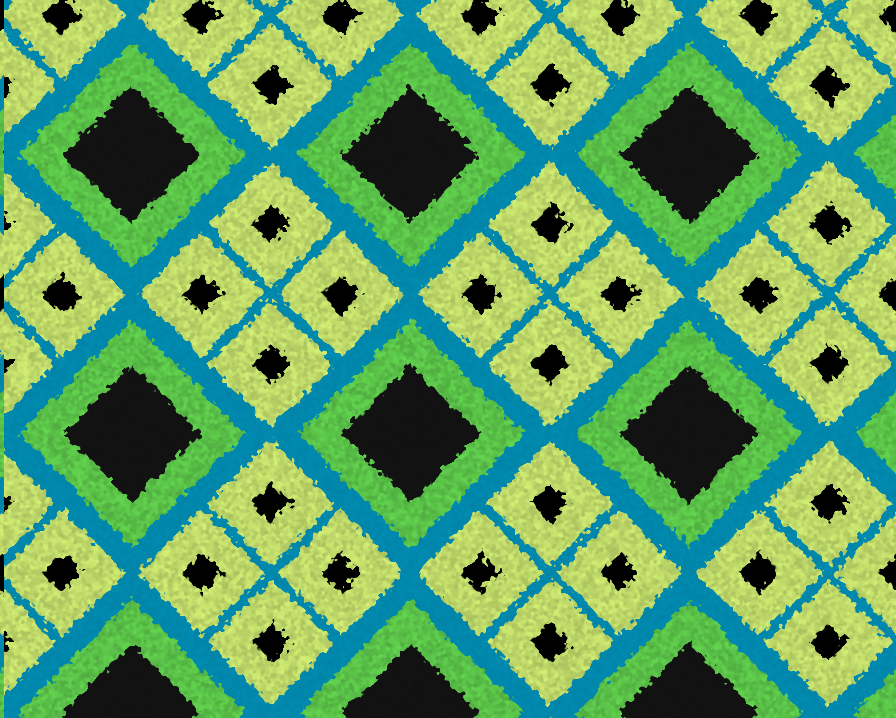
This pattern is drawn by a Shadertoy shader. Its source:

```glsl
// Lattice of large green diamonds alternating with clusters of four small
// yellow diamonds on blue. Shapes are L1 distances in a repeating cell;
// smoothed cellular noise frays the outlines and mottles the fills.

const float PERIOD = 0.3883;               // repeat size, in canvas heights
const vec2 FIRST_CENTRE = vec2(0.1837, 0.7846);
const float SEAM = 0.005;                  // wrapped strip at the left border

const vec3 BLUE = vec3(0.005, 0.53, 0.675);
const vec3 GREEN = vec3(0.35, 0.755, 0.28);
const vec3 YELLOW = vec3(0.745, 0.845, 0.41);
const vec3 CHARCOAL = vec3(0.07);
const vec3 BLACK = vec3(0.0);

vec2 hash22(vec2 p) {
    vec3 a = fract(p.xyx * vec3(0.1031, 0.1030, 0.0973));
    a += dot(a, a.yzx + 33.33);
    return fract((a.xx + a.yz) * a.zy);
}

// Random value pairs of nearby feature points, blended by proximity
vec2 cellNoise(vec2 p, float sharpness) {
    vec2 base = floor(p);
    vec2 total = vec2(0.0);
    float weights = 0.0;
    for (int j = -1; j <= 1; j++) {
        for (int i = -1; i <= 1; i++) {
            vec2 cell = base + vec2(i, j);
            vec2 offset = cell + hash22(cell + 71.0) - p;
            float w = exp(-sharpness * dot(offset, offset));
            total += w * hash22(cell + 13.0);
            weights += w;
        }
    }
    return total / weights;
}

// Distance to the nearest large diamond centre
float largeDiamond(vec2 p) {
    vec2 q = abs(fract(p + 0.5) - 0.5);
    return q.x + q.y;
}

// Distance to the nearest of four small diamonds around the cell middle
float smallDiamond(vec2 p) {
    vec2 q = fract(p) - 0.5;
    vec2 r = abs(abs(vec2(q.x + q.y, q.x - q.y)) - 0.25);
    return max(r.x, r.y);
}

float inside(float dist, float radius, float blur) {
    return 1.0 - smoothstep(-blur, blur, dist - radius);
}

vec3 mottle(vec3 colour, float grain, float strength) {
    return colour * (1.0 + strength * (grain - 0.5));
}

void mainImage(out vec4 fragColor, in vec2 fragCoord) {
    vec2 uv = fragCoord / iResolution.y;
    float blur = 1.0 / (iResolution.y * PERIOD);

    // Continue the right border in the strip at the left
    vec2 pos = uv;
    if (uv.x < SEAM) pos.x += iResolution.x / iResolution.y;

    // Fray the outlines
    vec2 fray = cellNoise(uv * 180.0, 6.0) - 0.5;
    float grain = cellNoise(uv * 210.0 + 37.0, 5.0).x;
    vec2 p = (pos - FIRST_CENTRE) / PERIOD + 0.026 * fray;

    float large = largeDiamond(p);
    float small = smallDiamond(p);

    // Layer the fills over the blue ground
    vec3 colour = mottle(BLUE, grain, 0.06);
    colour = mix(colour, mottle(YELLOW, grain, 0.22), inside(small, 0.226, blur));
    colour = mix(colour, BLACK, inside(small + 0.02 * fray.x, 0.071, blur));
    colour = mix(colour, mottle(GREEN, grain, 0.22), inside(large, 0.406, blur));
    colour = mix(colour, mottle(CHARCOAL, grain, 0.1), inside(large, 0.247, blur));

    fragColor = vec4(colour, 1.0);
}
```
